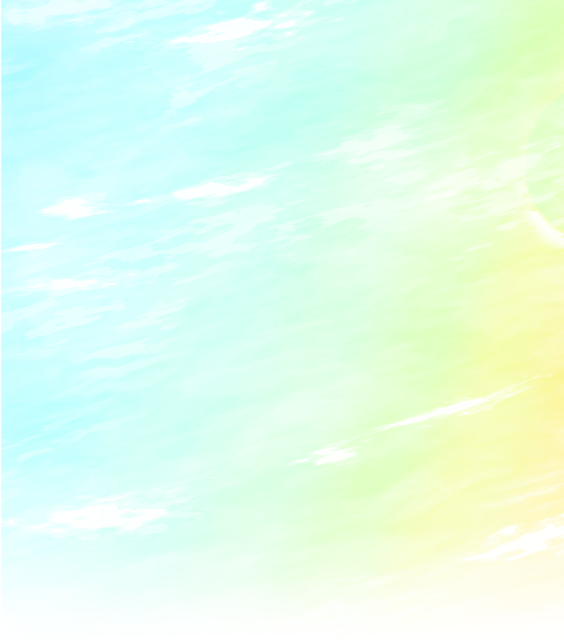
Write a Shadertoy shader that draws this background.

```glsl
// Pale watercolour wash from cyan through mint to yellow, with dry white brush gaps.

const vec2 CANVAS = vec2(1.0, 1.133);   // proportions used for brush shapes
const float WASH_TILT = 0.28;           // slope of the broad strokes, radians
const float PIGMENT = 0.73;             // base density of paint
const float WASH_DEPTH = 0.075;         // contrast of overlapping washes
const float GRAIN_DEPTH = 0.09;         // contrast of bristle marks
const float DRY_DEPTH = 0.42;           // strength of scattered dry streaks
const vec2 DAB_CENTER = vec2(1.045, 0.745);
const float DAB_RADIUS = 0.115;

// Hue stops along the diagonal: position in w
const int STOPS = 7;
const vec4 HUES[STOPS] = vec4[](
    vec4(0.71, 0.985, 1.00, 0.00), vec4(0.74, 1.00, 0.995, 0.30),
    vec4(0.77, 1.00, 0.955, 0.45), vec4(0.82, 1.00, 0.87, 0.60),
    vec4(0.86, 1.00, 0.73, 0.74), vec4(0.96, 0.99, 0.66, 0.85),
    vec4(1.00, 0.955, 0.62, 1.00));

// White gaps: centre xy, half length, half width
const int GAPS = 12;
const int SOLID_GAPS = 9;               // the rest are thin, translucent scuffs
const vec4 GAP[GAPS] = vec4[](
    vec4(0.43, 0.955, 0.11, 0.024), vec4(0.125, 0.674, 0.055, 0.014),
    vec4(0.35, 0.70, 0.11, 0.012), vec4(0.08, 0.55, 0.10, 0.012),
    vec4(0.05, 0.612, 0.07, 0.007), vec4(0.17, 0.19, 0.11, 0.026),
    vec4(0.58, 0.29, 0.05, 0.014), vec4(0.78, 0.355, 0.11, 0.011),
    vec4(0.93, 0.155, 0.12, 0.024), vec4(0.67, 0.775, 0.08, 0.036),
    vec4(0.83, 0.715, 0.12, 0.024), vec4(0.09, 0.985, 0.12, 0.022));

// Pools of pigment (positive) or thin paint (negative): centre xy, radius, strength
const int POOLS = 10;
const vec4 POOL[POOLS] = vec4[](
    vec4(0.05, 0.84, 0.20, 0.20), vec4(0.04, 0.38, 0.16, 0.16),
    vec4(0.38, 0.64, 0.16, 0.10), vec4(0.58, 0.79, 0.16, 0.12),
    vec4(0.87, 0.89, 0.15, 0.16), vec4(0.99, 0.40, 0.14, 0.20),
    vec4(0.82, 0.71, 0.16, -0.26), vec4(0.10, 0.20, 0.22, -0.22),
    vec4(0.50, 0.33, 0.22, -0.12), vec4(0.10, 0.60, 0.14, -0.14));

float hash(vec2 p) {
    p = fract(p * vec2(0.1031, 0.1137));
    p += dot(p, p.yx + 33.33);
    return fract((p.x + p.y) * p.x * 7.31);
}

float noise(vec2 p) {
    vec2 cell = floor(p), f = fract(p);
    f = f * f * (3.0 - 2.0 * f);
    return mix(mix(hash(cell), hash(cell + vec2(1, 0)), f.x),
               mix(hash(cell + vec2(0, 1)), hash(cell + vec2(1, 1)), f.x), f.y);
}

float fbm(vec2 p) {
    float sum = 0.0, amp = 0.5;
    for (int i = 0; i < 5; i++) {
        sum += amp * noise(p);
        p = p * 2.03 + 17.3;
        amp *= 0.5;
    }
    return sum;
}

vec2 rotate(vec2 p, float a) {
    return vec2(p.x * cos(a) + p.y * sin(a), p.y * cos(a) - p.x * sin(a));
}

vec3 hueAt(float t) {
    vec3 hue = HUES[0].rgb;
    for (int i = 1; i < STOPS; i++)
        hue = mix(hue, HUES[i].rgb, smoothstep(HUES[i - 1].w, HUES[i].w, t));
    return hue;
}

// Ragged tapered gap: a bright core inside a fainter, broken fringe
float brushGap(vec2 uv, vec4 gap, float seed) {
    vec2 q = rotate((uv - gap.xy) * CANVAS, mix(0.10, 0.34, uv.x));
    float ragged = fbm(q * vec2(24.0, 110.0) + seed * 13.7) - 0.48;
    q /= gap.zw;
    float taper = mix(0.4, 1.0, smoothstep(-1.0, 0.1, q.x));
    float d = length(vec2(q.x, q.y / taper)) + ragged * 3.2;
    return 0.6 * smoothstep(0.95, 0.6, d) + 0.4 * smoothstep(1.5, 1.2, d);
}

void mainImage(out vec4 fragColor, in vec2 fragCoord) {
    vec2 uv = fragCoord / iResolution.xy;
    vec2 p = rotate(uv * CANVAS, WASH_TILT);
    vec2 bend = vec2(fbm(p * 3.0), fbm(p * 3.0 + 40.0)) - 0.48;

    // Rounded dab at the right with a bare crescent beneath
    vec2 dab = (uv - DAB_CENTER) * CANVAS * vec2(1.0, 0.85);
    float rim = length(dab) - DAB_RADIUS + bend.y * 0.03;
    float inside = smoothstep(0.004, -0.004, rim);
    float crescent = smoothstep(0.0, 0.006, rim) * smoothstep(0.036, 0.010, rim)
                   * smoothstep(0.03, -0.08, dab.y) * smoothstep(0.38, 0.52, fbm(p * vec2(30.0, 50.0)));

    // Diagonal hue
    vec3 hue = hueAt(uv.x * 0.75 + (1.0 - uv.y) * 0.31 + bend.x * 0.08 - 0.07 * inside);

    // Pigment density: pools, hard-edged washes, bristles
    float density = PIGMENT + 0.12 * inside;
    for (int i = 0; i < POOLS; i++) {
        vec2 q = (rotate((uv - POOL[i].xy) * CANVAS, WASH_TILT) + bend * 0.12) * vec2(0.7, 1.5);
        density += POOL[i].w * exp(-dot(q, q) / (POOL[i].z * POOL[i].z));
    }
    for (int i = 0; i < 5; i++) {
        float k = float(i);
        float wash = fbm((p + bend * 0.1) * vec2(2.2, 6.5) * (1.0 + 0.5 * k) + k * 31.7);
        density += WASH_DEPTH * (smoothstep(0.47, 0.495, wash) - 0.5);
    }
    density += GRAIN_DEPTH * (smoothstep(0.36, 0.60, fbm(p * vec2(10.0, 70.0))) - 0.5);

    // Scattered dry streaks, clustered by a slow mask
    float cluster = smoothstep(0.46, 0.66, fbm(p * vec2(3.0, 7.0) + 71.0));
    float dry = cluster * smoothstep(0.50, 0.58, fbm(p * vec2(14.0, 80.0) + 9.0));

    // Bare paper
    float bare = max(crescent * 0.85, dry * DRY_DEPTH);
    for (int i = 0; i < GAPS; i++)
        bare = max(bare, brushGap(uv, GAP[i], float(i)) * (i < SOLID_GAPS ? 0.95 : 0.6));
    density *= 1.0 - bare;
    density *= smoothstep(-0.01, 0.24, uv.y + bend.y * 0.08) * smoothstep(0.0, 0.004, uv.x);

    fragColor = vec4(mix(vec3(1.0), hue, clamp(density, 0.0, 1.1)), 1.0);
}
```
